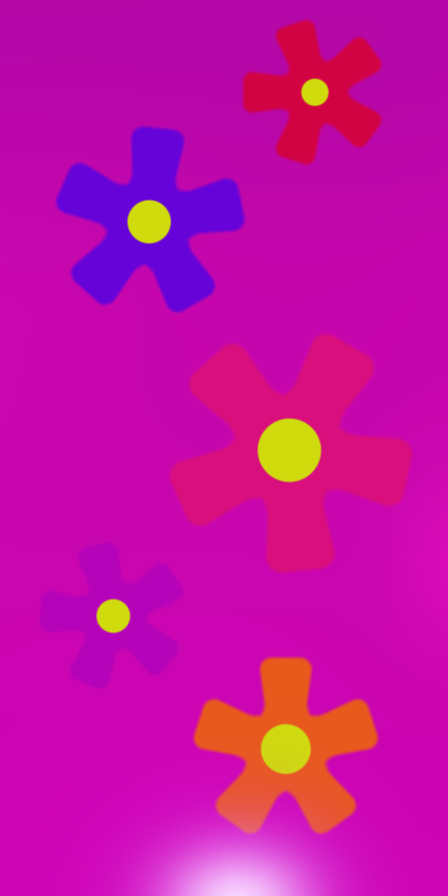
Reproduce this background procedurally as a Shadertoy shader.

```glsl
// Five soft five-petal flowers on a magenta wall, with a pale glow at the foot.

const int FLOWER_COUNT = 5;
const float TAU = 6.2831853;
const float PETALS = 5.0;

// Petal proportions, relative to the flower radius
const float HUB_RADIUS = 0.44;
const float PETAL_BASE = 0.165;
const float PETAL_FLARE = 0.135;
const float CORNER_RADIUS = 0.15;
const float VALLEY_BLEND = 0.14;

// Edge widths, relative to the canvas width
const float PETAL_SOFTNESS = 0.006;
const float CORE_SOFTNESS = 0.003;

const vec3 WALL_TOP = vec3(0.71, 0.03, 0.66);
const vec3 WALL_MIDDLE = vec3(0.78, 0.025, 0.68);
const vec3 WALL_BOTTOM = vec3(0.80, 0.015, 0.70);
const vec3 CORE_COLOR = vec3(0.81, 0.86, 0.05);
const vec3 HALO_COLOR = vec3(0.86, 0.16, 0.94);
const vec3 GLOW_COLOR = vec3(0.97, 0.84, 1.00);
const vec3 SIDE_COLOR = vec3(0.90, 0.06, 0.74);

const vec2 GLOW_CENTER = vec2(0.53, -0.02);
const vec2 GLOW_SIZE = vec2(0.16, 0.125);
const vec2 HALO_SIZE = vec2(0.25, 0.20);
const vec2 SIDE_CENTER = vec2(1.02, 0.75);
const vec2 SIDE_SIZE = vec2(0.14, 0.20);

// Center x, center y, radius, turn in degrees
const vec4 PLACEMENT[FLOWER_COUNT] = vec4[](
    vec4(0.703, 1.794, 0.160, 36.0),
    vec4(0.333, 1.505, 0.210, 12.0),
    vec4(0.646, 0.995, 0.270, -12.0),
    vec4(0.253, 0.625, 0.163, 32.0),
    vec4(0.638, 0.328, 0.204, 18.0));

// Petal color, core radius relative to the flower radius
const vec4 STYLE[FLOWER_COUNT] = vec4[](
    vec4(0.82, 0.01, 0.26, 0.190),
    vec4(0.40, 0.01, 0.85, 0.230),
    vec4(0.85, 0.06, 0.49, 0.262),
    vec4(0.71, 0.01, 0.73, 0.230),
    vec4(0.91, 0.35, 0.11, 0.272));

float smoothMin(float a, float b, float k) {
    float h = max(k - abs(a - b), 0.0) / k;
    return min(a, b) - 0.25 * h * h * k;
}

// Signed distance to a flower of radius one
float flowerDistance(vec2 p, float turn) {
    float sector = TAU / PETALS;
    float angle = mod(atan(p.y, p.x) - turn + 0.5 * sector, sector) - 0.5 * sector;
    vec2 q = length(p) * vec2(cos(angle), abs(sin(angle)));
    float halfWidth = PETAL_BASE + PETAL_FLARE * q.x;
    vec2 side = vec2(q.x - 1.0, q.y - halfWidth) + CORNER_RADIUS;
    float petal = length(max(side, 0.0)) + min(max(side.x, side.y), 0.0) - CORNER_RADIUS;
    return smoothMin(petal, length(p) - HUB_RADIUS, VALLEY_BLEND);
}

float coverage(float dist, float softness) {
    return 1.0 - smoothstep(-softness, softness, dist);
}

float softSpot(vec2 p, vec2 center, vec2 size) {
    vec2 d = (p - center) / size;
    return exp(-dot(d, d));
}

vec3 wall(vec2 p) {
    vec3 color = mix(WALL_BOTTOM, WALL_MIDDLE, smoothstep(0.1, 1.0, p.y));
    color = mix(color, WALL_TOP, smoothstep(1.3, 2.0, p.y));
    // Broad uneven light from layered sines
    float light = sin(3.1 * p.x + 1.7 * p.y) + 0.5 * sin(5.3 * p.x - 4.1 * p.y + 1.0);
    color *= 1.0 + 0.008 * light;
    return mix(color, SIDE_COLOR, 0.6 * softSpot(p, SIDE_CENTER, SIDE_SIZE));
}

void mainImage(out vec4 fragColor, in vec2 fragCoord) {
    // Canvas spans one unit across and two units up
    vec2 p = 2.0 * fragCoord / iResolution.y;
    p.x = fragCoord.x / iResolution.x;
    float pixel = 1.0 / iResolution.x;
    vec3 color = wall(p);

    // Flowers
    for (int i = 0; i < FLOWER_COUNT; i++) {
        vec4 place = PLACEMENT[i];
        vec4 style = STYLE[i];
        vec2 local = p - place.xy;
        float petals = flowerDistance(local / place.z, radians(place.w)) * place.z;
        float core = length(local) - style.w * place.z;
        color = mix(color, style.rgb, coverage(petals, max(PETAL_SOFTNESS, pixel)));
        color = mix(color, CORE_COLOR, coverage(core, max(CORE_SOFTNESS, pixel)));
    }

    // Light rising from the foot
    color = mix(color, HALO_COLOR, 0.55 * softSpot(p, GLOW_CENTER, HALO_SIZE));
    color = mix(color, GLOW_COLOR, softSpot(p, GLOW_CENTER, GLOW_SIZE));

    fragColor = vec4(color, 1.0);
}
```
